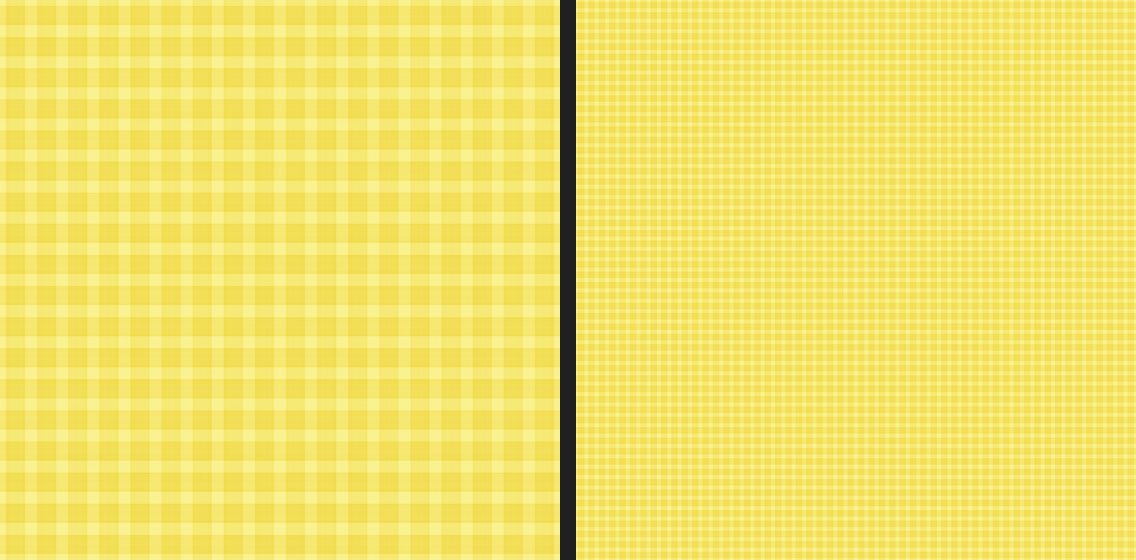
Left, the tile; right, the same tile 3 across and 3 down.
Give the GLSL for this pattern, as a WebGL 1 fragment shader.

```glsl
precision highp float;
// Soft yellow gingham: 18 by 18 repeats of translucent bands crossing on a pale ground.
// Each axis gives a dye depth (band, darker borders, thread streaks); the two depths add up.
// Streaks are sines with whole cycles over the canvas, so every edge wraps.

uniform vec2 u_resolution;

const float REPEATS = 18.0;
const float TAU = 6.2831853;

// Uneven thread tone along one axis, roughly -1 to 1.
float threadStreaks(float t, float phase) {
  float slow = sin(TAU * 5.0 * t + phase) + sin(TAU * 13.0 * t + 2.3 * phase);
  float fine = sin(TAU * 67.0 * t + 1.7 * phase) + sin(TAU * 126.0 * t + phase);
  return 0.22 * slow + 0.28 * fine;
}

// Dye laid down by the bands of one axis: 0 on bare ground, near 1 inside a band.
float dyeDepth(float t, float phase, float pixel) {
  float fromCentre = abs(fract(t * REPEATS) - 0.5);
  float soft = max(0.75 * pixel, 0.018);
  float band = 1.0 - smoothstep(0.302 - soft, 0.302 + soft, fromCentre);

  // Thin darker border inside each band edge, with a fainter one further in.
  float border = 1.0 - smoothstep(0.012, 0.012 + 1.5 * soft, abs(fromCentre - 0.287));
  float inner = 1.0 - smoothstep(0.006, 0.006 + 1.5 * soft, abs(fromCentre - 0.215));

  float streaks = threadStreaks(t, phase) * mix(0.05, 0.13, band);
  return 0.97 * band + 0.30 * border + 0.07 * inner + streaks;
}

void main() {
  vec2 uv = gl_FragCoord.xy / u_resolution;
  vec2 pixel = REPEATS / u_resolution;

  float warp = dyeDepth(uv.x, 0.8, pixel.x);
  float weft = dyeDepth(uv.y, 2.9, pixel.y);

  // Gentle mottling where threads take the dye unevenly.
  float mottle = sin(TAU * (7.0 * uv.x + 3.0 * uv.y)) * sin(TAU * (4.0 * uv.x - 11.0 * uv.y));
  float depth = 0.94 * warp + 1.06 * weft + 0.05 * mottle;

  vec3 ground = vec3(0.98, 0.947, 0.565);
  vec3 dyeAbsorbed = vec3(0.015, 0.037, 0.115);
  gl_FragColor = vec4(ground - dyeAbsorbed * depth, 1.0);
}
```
